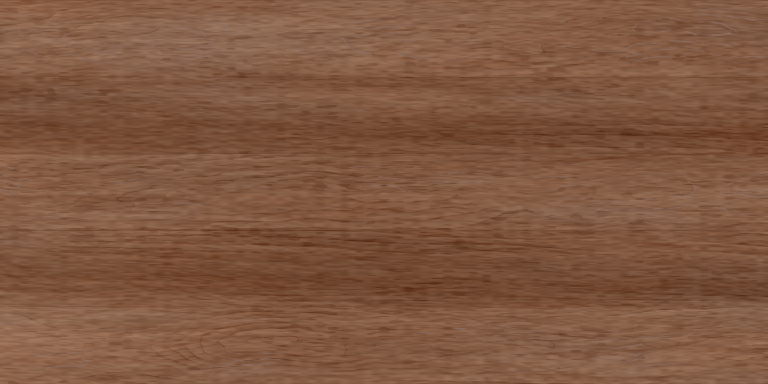
Reproduce this texture procedurally as a Shadertoy shader.

```glsl
// Brown oak boards laid horizontally, alternating flame-figured and straight grain.
// Growth rings are broken contours of a warped height field per board; stretched
// value noise adds broad tone bands, slanting fibres and short dark pores.

#define BOARDS 5.0
#define BASE_COLOR vec3(0.510, 0.350, 0.257)
#define TONE_STEP vec3(0.054, 0.058, 0.058)
#define WARM_SHIFT vec3(0.012, -0.006, -0.018)
#define VEIN_COLOR vec3(0.545, 0.430, 0.385)
#define BAND_AMOUNT 1.25
#define STREAK_AMOUNT 0.42
#define FIBRE_AMOUNT 0.85
#define RING_AMOUNT 0.85
#define LINE_AMOUNT 0.75
#define PORE_AMOUNT 0.95
#define LINE_WIDTH 0.0040

float hash(vec2 cell) {
    vec3 q = fract(vec3(cell.xyx) * 0.1031);
    q += dot(q, q.yzx + 33.33);
    return fract((q.x + q.y) * q.z);
}

// Smooth value noise from -1 to 1
float noise(vec2 p) {
    vec2 cell = floor(p);
    vec2 f = fract(p);
    f = f * f * (3.0 - 2.0 * f);
    float low = mix(hash(cell), hash(cell + vec2(1, 0)), f.x);
    float high = mix(hash(cell + vec2(0, 1)), hash(cell + vec2(1, 1)), f.x);
    return 2.0 * mix(low, high, f.y) - 1.0;
}

float fbm(vec2 p) {
    float sum = 0.0;
    float weight = 0.55;
    for (int i = 0; i < 4; i++) {
        sum += weight * noise(p);
        p = p * 2.03 + vec2(17.3, 9.1);
        weight *= 0.5;
    }
    return sum;
}

// Ring height: closed loops and tongues along the heart of a flame board
float flameHeight(float x, float v, float seed) {
    float heart = v + 0.12 * noise(vec2(x * 1.7, seed));
    float arch = 11.0 * (sqrt(heart * heart + 0.02) - 0.14);
    float calm = 1.0 - smoothstep(0.15, 0.5, abs(v));
    float swell = 1.2 * noise(vec2(x * 2.4 + seed, seed)) + fbm(vec2(x * 2.8 + seed, v * 1.7 + seed));
    return arch + swell * mix(0.9, 2.4, calm);
}

// Ring height: nearly parallel lines with a slow slant
float straightHeight(float x, float v, float seed) {
    return 10.0 * v + 1.2 * x + 2.0 * fbm(vec2(x * 0.9 + seed, v * 1.4));
}

void mainImage(out vec4 fragColor, in vec2 fragCoord) {
    vec2 p = fragCoord / iResolution.y;
    float pixel = 1.0 / iResolution.y;

    // Board layout
    float board = floor(p.y * BOARDS);
    float v = fract(p.y * BOARDS) - 0.5;
    float seed = board * 13.7 + 4.2;
    float flame = 1.0 - mod(board, 2.0);

    // Growth rings: slow rise, sharp fall; contour distance in canvas units
    float height = mix(straightHeight(p.x, v, seed), flameHeight(p.x, v, seed), flame);
    float change = length(vec2(dFdx(height), dFdy(height)));
    float blur = clamp(change * 1.2, 0.03, 0.9);
    float phase = fract(height);
    float ring = phase * (1.0 - smoothstep(1.0 - blur, 1.0, phase)) - 0.5 * (1.0 - blur);
    float ringPatch = smoothstep(-0.6, 0.7, noise(vec2(p.x * 3.0, p.y * 14.0) + 31.0));

    // Contours frayed by short dashes
    float fray = noise(vec2(p.x * 45.0, p.y * 190.0) + 61.0);
    float contour = min(phase, 1.0 - phase) * pixel / max(change, 0.004);
    contour += 0.0010 * fray;
    float line = 1.0 - smoothstep(LINE_WIDTH * 0.2, LINE_WIDTH * 0.7 + pixel * 0.5, contour);
    line *= 1.0 - smoothstep(0.25, 0.55, change);
    line *= smoothstep(-0.5, 0.4, fray + 0.4 * noise(vec2(p.x * 14.0, p.y * 40.0)));

    // Grain direction bends with the figure and slants on straight boards
    float bend = 0.012 * fbm(vec2(p.x * 2.6, p.y * 5.0)) + 0.003 * height * flame;
    bend += 0.022 * p.x * (1.0 - flame);
    vec2 grain = vec2(p.x, p.y + bend);

    // Broad tone bands
    float band = 0.6 * fbm(vec2(grain.x * 0.6 + seed, grain.y * 12.0));
    band += 0.6 * noise(vec2(p.x * 1.1 + 5.0, p.y * 8.0 + 3.0));
    float shade = flame * 0.42 - 0.16;
    shade -= 0.85 * (1.0 - flame) * smoothstep(0.42, 0.0, abs(v + 0.17));

    // Long streaks, fine fibres and crisp pores
    float streak = noise(vec2(grain.x * 3.0, grain.y * 75.0) + 7.0);
    float fibre = 0.45 * noise(vec2(grain.x * 14.0, grain.y * 150.0))
                + 0.75 * noise(vec2(grain.x * 48.0, grain.y * 256.0) + 50.0);
    float pore = smoothstep(0.30, 0.55, noise(vec2(grain.x * 30.0, grain.y * 230.0) + 90.0));
    pore *= 0.65 + 0.45 * noise(vec2(p.x * 5.0, p.y * 25.0) + 12.0);

    float tone = shade + 0.22 + BAND_AMOUNT * band + STREAK_AMOUNT * streak
               + FIBRE_AMOUNT * fibre + RING_AMOUNT * ring * ringPatch - PORE_AMOUNT * pore;

    // Smoky grey veins on some heart contours, dark lines on the others
    float heartArea = flame * (1.0 - smoothstep(0.24, 0.46, abs(v)));
    float veinPatch = smoothstep(0.0, 0.4, noise(vec2(p.x * 6.0, p.y * 15.0) + 23.0));
    float pale = heartArea * veinPatch;
    float rim = heartArea * smoothstep(0.65, 1.0, phase) * (0.3 + 0.7 * veinPatch);
    tone -= LINE_AMOUNT * line * ringPatch * (1.0 - pale) + 0.6 * rim;

    // Reddish and greyish drift, both broad and along the fibres
    float drift = fbm(vec2(p.x * 2.0, p.y * 11.0) + 70.0) + 0.35 * noise(grain * vec2(14.0, 150.0) + 40.0);
    vec3 color = BASE_COLOR + TONE_STEP * tone + WARM_SHIFT * drift;
    color = mix(color, VEIN_COLOR + 0.4 * TONE_STEP * fibre, 0.75 * line * pale);

    // Thin seams between boards
    float joint = abs(p.y - round(p.y * BOARDS) / BOARDS);
    float seam = 1.0 - smoothstep(0.0005, 0.002 + pixel, joint);
    color -= 0.8 * TONE_STEP * seam * (0.7 + 0.4 * noise(vec2(p.x * 6.0, seed)));

    fragColor = vec4(clamp(color, 0.0, 1.0), 1.0);
}
```
